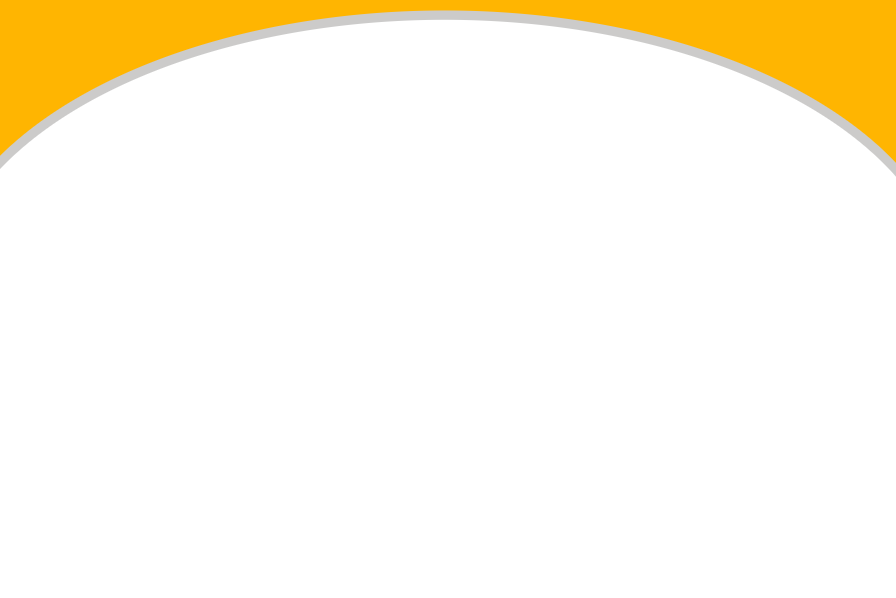
A WebGL 2 fragment shader for this background:

```glsl
#version 300 es
precision highp float;
// A white dome with a grey rim under an amber sky-like band.
// The dome is the upper half of an ellipse, extended straight down;
// its approximate signed distance gives both the fill and the rim.

uniform vec2 u_resolution;
out vec4 fragColor;

const vec3 AMBER = vec3(1.0, 0.71, 0.005);
const vec3 RIM_GREY = vec3(0.80, 0.797, 0.793);
const vec3 WHITE = vec3(1.0);

// First-order signed distance to an ellipse, negative inside.
float ellipseDistance(vec2 p, vec2 radii) {
    float level = length(p / radii);
    float slope = length(p / (radii * radii));
    return level * (level - 1.0) / max(slope, 1e-4);
}

// Dome: the ellipse above its centre, vertical sides below.
float domeDistance(vec2 p, vec2 radii) {
    return ellipseDistance(vec2(p.x, max(p.y, 0.0)), radii);
}

// Coverage of the region where the distance is negative.
float coverage(float dist, float pixel) {
    return clamp(0.5 - dist / pixel, 0.0, 1.0);
}

void main() {
    // Canvas height is one unit, with the origin at the centre.
    float pixel = 1.0 / u_resolution.y;
    vec2 p = (gl_FragCoord.xy - 0.5 * u_resolution) * pixel;

    vec2 domeCentre = vec2(-0.0058, 0.0);
    vec2 domeRadii = vec2(0.848, 0.4747);
    float rimHalfWidth = 0.0078;
    float dist = domeDistance(p - domeCentre, domeRadii);

    // Layers: amber backdrop, grey rim, white interior.
    vec3 colour = mix(AMBER, RIM_GREY, coverage(dist - rimHalfWidth, pixel));
    colour = mix(colour, WHITE, coverage(dist + rimHalfWidth, pixel));
    fragColor = vec4(colour, 1.0);
}
```
